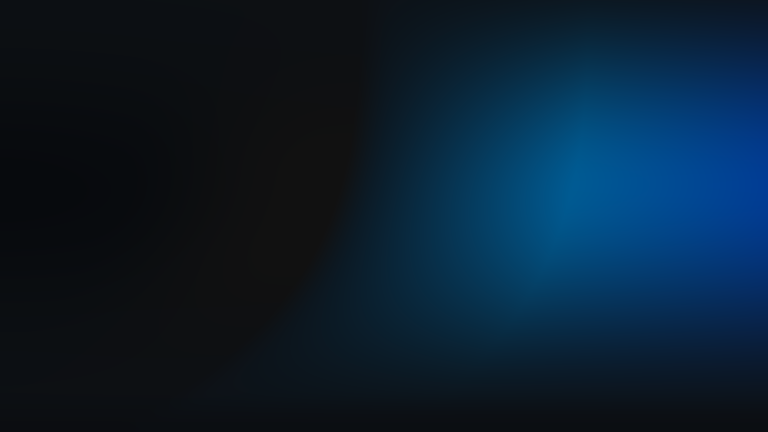
Reproduce this background procedurally as a WebGL 1 fragment shader.

```glsl
precision highp float;
// Dark backdrop with a soft blue glow swelling from a curved edge to the right.
uniform vec2 u_resolution;

// Left border of the glow, bending left toward the bottom (depth: 0 top, 1 bottom).
float glowEdge(float depth) {
  float d2 = depth * depth;
  return 0.47 - 0.10 * d2 - 0.23 * d2 * d2;
}

// Line where the teal is brightest before it turns to deep blue.
float glowRidge(float depth) {
  return 0.765 - 0.24 * depth * depth * depth;
}

// Vertical strength of the glow, strongest a little above the middle.
float glowBand(float depth) {
  return smoothstep(-0.10, 0.43, depth) * (1.0 - smoothstep(0.43, 1.0, depth));
}

// Near-black ground with a darker left pocket and a warm tint beside the edge.
vec3 ground(vec2 p, float edge) {
  vec3 charcoal = vec3(0.050, 0.060, 0.072);
  vec3 warm = vec3(0.074, 0.066, 0.060);
  float pocket = exp(-6.0 * p.x * p.x - 14.0 * (p.y - 0.44) * (p.y - 0.44));
  float nearEdge = smoothstep(-0.30, -0.03, p.x - edge);
  float middle = smoothstep(0.0, 0.40, p.y) * (1.0 - smoothstep(0.55, 0.95, p.y));
  vec3 color = charcoal - vec3(0.030, 0.032, 0.034) * pocket;
  return mix(color, warm, nearEdge * middle);
}

void main() {
  vec2 uv = gl_FragCoord.xy / u_resolution;
  vec2 p = vec2(uv.x, 1.0 - uv.y);
  float edge = glowEdge(p.y);
  float ridge = glowRidge(p.y);

  // Cool haze replaces the warm ground as the glow begins.
  float rise = clamp((p.x - edge) / (ridge - edge), 0.0, 1.0);
  vec3 haze = vec3(0.050, 0.068, 0.088);
  vec3 color = mix(ground(p, edge), haze, smoothstep(-0.08, 0.16, rise));

  // Teal climbs to the ridge, then shifts to blue at the right side.
  float past = clamp((p.x - ridge) / (1.0 - ridge), 0.0, 1.0);
  vec3 glow = mix(vec3(0.0, 0.355, 0.575), vec3(0.005, 0.235, 0.580), past);
  color = mix(color, glow, rise * glowBand(p.y));

  // Fade into the dark along the bottom.
  color = mix(color, vec3(0.042, 0.047, 0.062), 0.7 * smoothstep(0.90, 1.0, p.y));
  gl_FragColor = vec4(color, 1.0);
}
```
